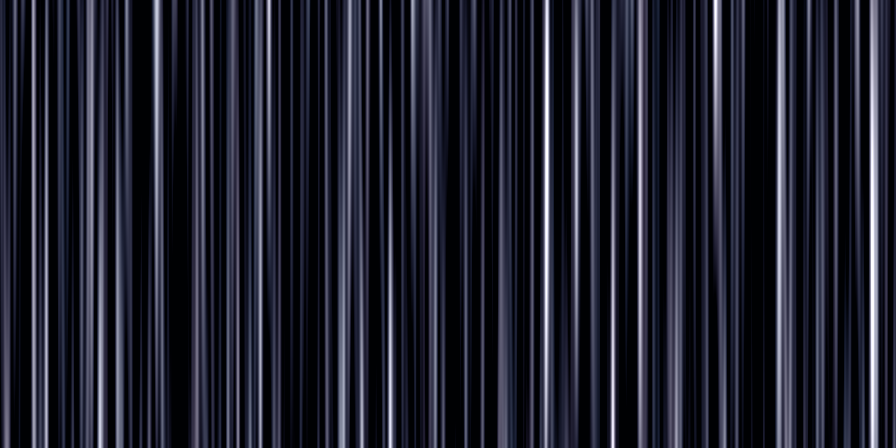
A Shadertoy shader for this background:

```glsl
const float TAU = 6.2831853;

float hash(float n) {
    n = fract(n * 0.1031 + 0.137);
    n *= n + 33.33;
    return fract(n * (n + n) * 7.31);
}

// Slope at a lattice point, turning slowly with height
float slope(float cell, float height) {
    float phase = TAU * hash(cell);
    float rate = 5.0 * (hash(cell + 417.3) - 0.5);
    return sin(phase + rate * height);
}

// One-dimensional gradient noise that drifts along the streaks
float streakNoise(float x, float height, float seed) {
    float cell = floor(x);
    float t = x - cell;
    float fade = t * t * t * (t * (6.0 * t - 15.0) + 10.0);
    float left = slope(cell + seed, height) * t;
    float right = slope(cell + 1.0 + seed, height) * (t - 1.0);
    return mix(left, right, fade);
}

void mainImage(out vec4 fragColor, in vec2 fragCoord) {
    vec2 p = fragCoord / iResolution.y;

    // Broad clusters down to hairline streaks
    vec4 weights = vec4(0.5, 0.6, 1.0, 0.75);
    float density = 0.0;
    float frequency = 11.0;
    for (int i = 0; i < 4; i++) {
        float seed = 531.0 * float(i) + 29.0;
        density += weights[i] * streakNoise(p.x * frequency + 0.37 * float(i), p.y, seed);
        frequency *= 2.09;
    }

    // Clip the gaps to black and lift the crests
    float level = max(density * 3.94 + 0.4, 0.0);
    float light = level * (0.14 + 0.037 * level);

    // Cool tint, strongest in the mid tones, wandering from blue to violet
    float cool = 1.0 - exp(-14.0 * light);
    float hue = streakNoise(p.x * 31.0, p.y, 2903.0);
    vec3 color = vec3(light) + cool * vec3(0.06 * hue, 0.006, 0.095 - 0.03 * light);
    color += vec3(0.0, 0.002, 0.012);

    fragColor = vec4(clamp(color, 0.0, 1.0), 1.0);
}
```
